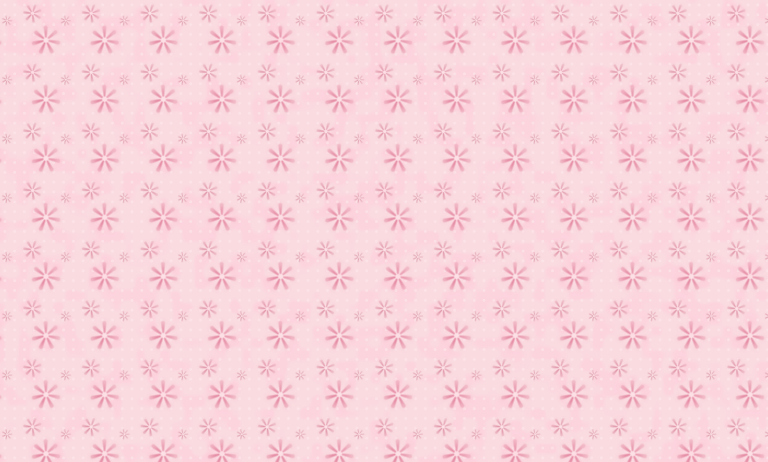
A Shadertoy shader for this pattern:

```glsl
const float TAU = 6.2831853;
const vec2 REPEATS = vec2(13.09, 7.82);
const float DOTS_PER_CELL = 6.0;
const float RAYS = 7.0;

const vec3 PALE_PINK = vec3(0.98, 0.86, 0.88);
const vec3 WARM_PINK = vec3(0.99, 0.83, 0.87);
const vec3 DOT_PINK = vec3(0.985, 0.90, 0.915);
const vec3 ROSE = vec3(0.90, 0.56, 0.65);
const vec3 MAUVE = vec3(0.87, 0.63, 0.68);

float hash(vec2 p) {
    p = fract(p * vec2(0.1031, 0.1173));
    p += dot(p, p.yx + 33.33);
    return fract((p.x + p.y) * p.x * 7.31);
}

float noise(vec2 p) {
    vec2 i = floor(p), f = fract(p);
    f = f * f * (3.0 - 2.0 * f);
    return mix(mix(hash(i), hash(i + vec2(1, 0)), f.x),
               mix(hash(i + vec2(0, 1)), hash(i + vec2(1, 1)), f.x), f.y);
}

// Offset from the nearest copy of a centre on the unit lattice
vec2 wrapTo(vec2 cell, vec2 center) {
    return fract(cell - center + 0.5) - 0.5;
}

// Tapered ray along +x, narrow at its root
float rayDistance(vec2 p) {
    float t = clamp((p.x - 0.25) / 0.6, 0.0, 1.0);
    return length(p - vec2(0.25 + 0.6 * t, 0.0)) - mix(0.065, 0.14, t);
}

vec3 paintFlower(vec3 base, vec2 p, float radius, float turn, vec3 ink, float px) {
    vec2 q = p / radius;
    float r = length(q);
    float sector = TAU / RAYS;
    float angle = atan(q.y, q.x + 1e-6) + turn;
    angle = mod(angle + 0.5 * sector, sector) - 0.5 * sector;
    float d = rayDistance(r * vec2(cos(angle), sin(angle)));
    float soft = 0.7 * px / radius + 0.04;

    // Pale star between the rays
    float glow = 0.35 * (1.0 - smoothstep(0.25, 0.9, r));
    base = mix(base, vec3(1.0, 0.91, 0.93), glow);

    // Rays fade outward, with the lower left in deeper shade
    float shade = mix(1.0, 0.5, smoothstep(0.35, 1.0, r));
    shade *= 0.9 - 0.15 * dot(q / max(r, 0.01), vec2(0.8, 0.6));
    float cover = 1.0 - smoothstep(-soft, soft, d);
    float halo = 0.12 * exp(-9.0 * max(d, 0.0)) * smoothstep(0.2, 0.5, r);
    return mix(base, ink, clamp(max(cover * shade, halo), 0.0, 1.0));
}

vec3 paintGround(vec2 cell, float px) {
    vec3 color = mix(PALE_PINK, WARM_PINK, smoothstep(0.45, 0.8, noise(cell * 5.0)));
    vec2 dotPos = (fract(cell * DOTS_PER_CELL) - 0.5) / DOTS_PER_CELL;
    float cover = 1.0 - smoothstep(-0.6 * px, 0.6 * px, length(dotPos) - 0.024);
    return mix(color, DOT_PINK, 0.75 * cover);
}

void mainImage(out vec4 fragColor, in vec2 fragCoord) {
    vec2 uv = fragCoord / iResolution.xy;
    // Lattice hangs from the top left; y still points up
    vec2 cell = vec2(uv.x, uv.y - 1.0) * REPEATS;
    float px = REPEATS.x / iResolution.x;

    vec3 color = paintGround(cell, px);
    color = paintFlower(color, wrapTo(cell, vec2(0.784, -0.68)), 0.25, 0.2, ROSE, px);
    color = paintFlower(color, wrapTo(cell, vec2(0.554, -0.225)), 0.16, 0.55, mix(ROSE, MAUVE, 0.6), px);
    color = paintFlower(color, wrapTo(cell, vec2(0.12, -0.35)), 0.09, 0.0, MAUVE, px);
    fragColor = vec4(color, 1.0);
}
```
